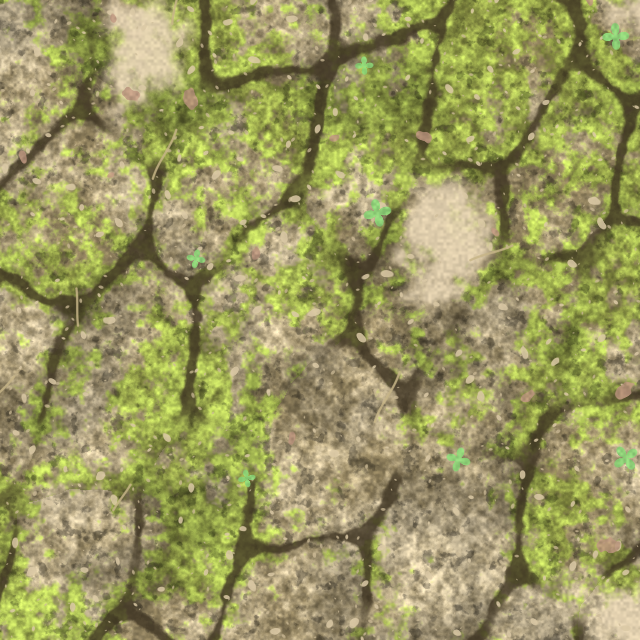
A WebGL 2 fragment shader for this texture:

```glsl
#version 300 es
precision highp float;
// Mossy, worn paving of long slanted stones with dark seams, grit, twigs and sprigs.
uniform vec2 u_resolution;
out vec4 fragColor;

const vec2 STONE_SIZE = vec2(0.18, 0.32);
const vec2 STONE_AXIS = vec2(0.36, 0.933);

struct Stone { float edge; vec2 cell; vec2 offset; };
struct Item { vec2 pos; vec2 seed; };

vec2 hash2(vec2 c) {
    vec3 q = fract(c.xyx * vec3(0.1031, 0.1030, 0.0973));
    q += dot(q, q.yzx + 33.33);
    return fract((q.xx + q.yz) * q.zy);
}

mat2 rotation(float a) {
    return mat2(cos(a), sin(a), -sin(a), cos(a));
}

float noise(vec2 p) {
    vec2 i = floor(p), f = fract(p);
    f = f * f * (3.0 - 2.0 * f);
    float low = mix(hash2(i).x, hash2(i + vec2(1, 0)).x, f.x);
    float high = mix(hash2(i + vec2(0, 1)).x, hash2(i + vec2(1, 1)).x, f.x);
    return mix(low, high, f.y);
}

float fbm(vec2 p) {
    float sum = 0.0, amp = 0.533;
    for (int i = 0; i < 4; i++) {
        sum += amp * noise(p);
        p = rotation(0.6) * p * 2.03 + 17.3;
        amp *= 0.5;
    }
    return sum;
}

vec2 stoneCentre(vec2 cell) {
    return cell + 0.5 + vec2(0.0, 0.5 * mod(cell.x, 2.0)) + 0.55 * (hash2(cell + 41.0) - 0.5);
}

// Stretched Voronoi cells; the edge distance is in canvas units with rounded corners.
Stone stoneAt(vec2 p) {
    vec2 q = vec2(dot(p, vec2(STONE_AXIS.y, -STONE_AXIS.x)), dot(p, STONE_AXIS)) / STONE_SIZE;
    vec2 home = floor(q), cell = home, nearest = vec2(9.0);
    for (int y = -2; y <= 2; y++)
    for (int x = -2; x <= 2; x++) {
        vec2 c = home + vec2(x, y);
        vec2 d = stoneCentre(c) - q;
        if (dot(d, d) < dot(nearest, nearest)) { nearest = d; cell = c; }
    }
    float sum = 0.0, rounding = 0.011;
    for (int y = -2; y <= 2; y++)
    for (int x = -2; x <= 2; x++) {
        if (x == 0 && y == 0) continue;
        vec2 d = stoneCentre(cell + vec2(x, y)) - q;
        vec2 n = normalize(d - nearest);
        float dist = dot(0.5 * (d + nearest), n) / length(n / STONE_SIZE);
        sum += exp(-dist / rounding);
    }
    return Stone(-rounding * log(sum), cell, nearest * STONE_SIZE);
}

// One randomly placed and turned item per grid cell, in local canvas units.
Item itemAt(vec2 p, float spacing, float layer, float baseAngle, float spread) {
    vec2 q = rotation(layer) * p / spacing + layer * 7.0;
    vec2 cell = floor(q);
    vec2 seed = hash2(cell + layer * 31.0);
    vec2 local = (fract(q) - mix(vec2(0.28), vec2(0.72), hash2(cell + 83.0))) * spacing;
    float angle = baseAngle + spread * (seed.x - 0.5);
    return Item(rotation(-angle) * (rotation(-layer) * local), seed);
}

float fill(float dist, float blur) {
    return 1.0 - smoothstep(-blur, blur, dist);
}

float pebbles(vec2 p, float spacing, float layer, float density, float radius) {
    Item item = itemAt(p, spacing, layer, 0.0, 6.28);
    float r = radius * mix(0.35, 1.0, item.seed.y * item.seed.y);
    float outline = length(item.pos * vec2(0.8, 1.3)) + 0.5 * r * (noise(p * 130.0) - 0.5);
    return fill(outline - r, 0.0013) * step(hash2(item.seed * 97.0).x, density);
}

float twigs(vec2 p) {
    Item item = itemAt(p, 0.26, 2.0, 1.2, 1.5);
    vec2 d = item.pos + vec2(0.0, 0.004 * sin(item.pos.x * 45.0));
    d.x = max(abs(d.x) - mix(0.02, 0.045, item.seed.y), 0.0);
    return fill(length(d) - 0.0018, 0.0012) * step(hash2(item.seed * 97.0).x, 0.4);
}

float sprigs(vec2 p) {
    Item item = itemAt(p, 0.33, 3.0, 0.0, 6.28);
    float petals = abs(cos(2.0 * atan(item.pos.y, item.pos.x)));
    float radius = mix(0.013, 0.022, item.seed.y) * (0.2 + 0.8 * petals);
    return fill(length(item.pos) - radius, 0.0015) * step(hash2(item.seed * 97.0).x, 0.45);
}

void main() {
    vec2 p = gl_FragCoord.xy / u_resolution.y + vec2(3.1, 2.4);
    vec2 bend = vec2(fbm(p * 7.0), fbm(p * 7.0 + 51.0)) - 0.5;
    Stone stone = stoneAt(p + 0.055 * bend);
    float ragged = stone.edge + 0.012 * (fbm(p * 55.0) - 0.5);
    float rim = exp(-max(stone.edge, 0.0) / 0.025);
    float grain = noise(p * 210.0), grit = fbm(p * 75.0), patches = fbm(p * 32.0);
    vec2 tint = hash2(stone.cell + 5.0);

    // Bare earth and stone
    float lightness = 0.5 + 1.5 * (fbm(p * 9.0 + 20.0) - 0.5) + 1.4 * (grit - 0.5) + 0.3 * (tint.x - 0.5);
    vec3 color = mix(vec3(0.57, 0.51, 0.37), vec3(0.80, 0.74, 0.61), clamp(lightness, 0.0, 1.0));

    // Moss, thickest along the rims
    float cover = 0.42 + 1.2 * (fbm(p * 5.0 + 9.0) - 0.5) + 0.9 * (patches - 0.5)
        + 0.7 * (grit - 0.5) + 0.22 * rim + 0.22 * (tint.y - 0.5);
    float mossLight = 0.5 + 1.3 * (fbm(p * 16.0 + 70.0) - 0.5) + 1.7 * (grit - 0.5);
    vec3 moss = mix(vec3(0.47, 0.50, 0.22), vec3(0.68, 0.77, 0.32), clamp(mossLight, 0.0, 1.0));
    color = mix(color, moss, 0.92 * smoothstep(0.34, 0.64, cover));

    // Soft shade, fine grain and dark pits
    color *= 1.07 - 0.22 * rim * fbm(p * 12.0 + 33.0) - 0.20 * smoothstep(0.5, 0.72, fbm(p * 8.0 + 90.0));
    color *= 1.0 + 0.30 * (grain - 0.5) + 0.45 * (grit - 0.5);
    color *= 1.0 - 0.30 * smoothstep(0.60, 0.76, fbm(p * 60.0 + 12.0));

    // Pale worn sand on every seventh stone
    float bare = 1.0 - step(0.5, mod(stone.cell.x + 3.0 * stone.cell.y, 7.0));
    float reach = length(stone.offset * vec2(1.1, 0.75)) + 0.10 * (patches - 0.5);
    float sand = bare * (1.0 - smoothstep(0.035, 0.095, reach)) * smoothstep(0.0, 0.035, stone.edge);
    color = mix(color, vec3(0.89, 0.82, 0.69) * (0.93 + 0.14 * grain), 0.95 * sand);

    // Broken dark seams
    float width = 0.006 * noise(p * 14.0);
    float seam = (1.0 - smoothstep(width, width + 0.007, ragged)) * smoothstep(0.25, 0.55, noise(p * 10.0 + 8.0));
    color = mix(color, vec3(0.25, 0.21, 0.14), 0.8 * seam);

    // Grit, flakes, twigs and sprigs
    color = mix(color, vec3(0.80, 0.73, 0.59), 0.75 * pebbles(p, 0.017, 0.4, 0.28, 0.0032));
    color = mix(color, vec3(0.86, 0.79, 0.65), 0.85 * pebbles(p, 0.042, 1.1, 0.42, 0.0075));
    color = mix(color, vec3(0.73, 0.58, 0.49) * (0.9 + 0.2 * grain), 0.85 * pebbles(p, 0.12, 1.7, 0.25, 0.015));
    color = mix(color, vec3(0.78, 0.71, 0.53), 0.85 * twigs(p));
    color = mix(color, vec3(0.55, 0.84, 0.47) * (0.9 + 0.2 * grain), 0.9 * sprigs(p));
    fragColor = vec4(clamp(color, 0.0, 1.0), 1.0);
}
```
